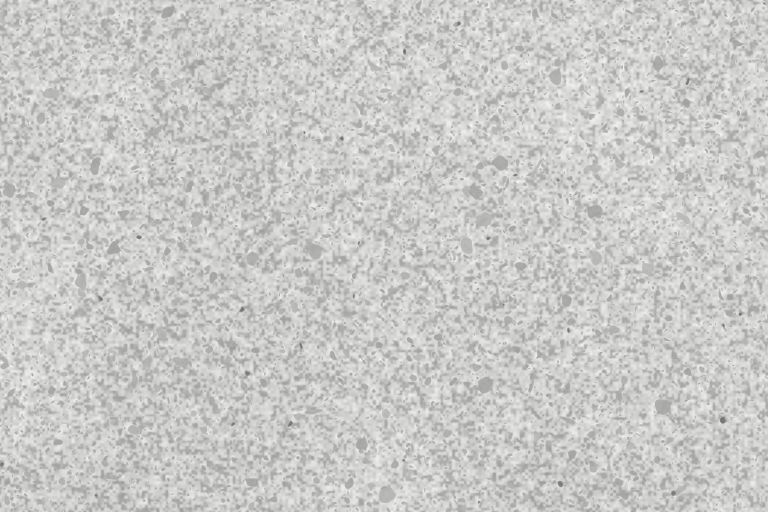
Reproduce this texture procedurally as a Shadertoy shader.

```glsl
const vec3 STONE_TINT = vec3(1.0, 1.0, 0.992);
const float BASE_TONE = 0.813;
const float CLOUD_CONTRAST = 0.075;
const float GRIT_CONTRAST = 0.25;
const float PIT_DEPTH = 0.065;
const float FLAKE_DARK = 0.62;
const float FLAKE_LIGHT = 0.73;
const float SPECK_TONE = 0.40;
const float PALE_TONE = 0.91;
const float RIM_GAIN = 0.045;
const float GRIT_FINE = 175.0;    // cells per canvas height
const float GRIT_COARSE = 88.0;
const float WARP_SCALE = 85.0;
const float WARP_AMOUNT = 0.008;

// Integer hash: four random values in 0..1 per cell and seed
vec4 hash4(vec2 cell, int seed) {
    uvec4 v = uvec4(ivec4(ivec2(cell), seed, seed * 7 + 3));
    v = v * 1664525u + 1013904223u;
    v.x += v.y * v.w; v.y += v.z * v.x; v.z += v.x * v.y; v.w += v.y * v.z;
    v ^= v >> 16u;
    v.x += v.y * v.w; v.y += v.z * v.x; v.z += v.x * v.y; v.w += v.y * v.z;
    return vec4(v >> 8u) / 16777216.0;
}

float valueNoise(vec2 p, int seed) {
    vec2 cell = floor(p), f = fract(p);
    f = f * f * (3.0 - 2.0 * f);
    float low = mix(hash4(cell, seed).x, hash4(cell + vec2(1, 0), seed).x, f.x);
    float high = mix(hash4(cell + vec2(0, 1), seed).x, hash4(cell + vec2(1, 1), seed).x, f.x);
    return mix(low, high, f.y);
}

float clouds(vec2 p) {
    float sum = 0.0, weight = 0.5;
    for (int i = 0; i < 4; i++) {
        sum += weight * (valueNoise(p, 20 + i) - 0.5);
        p = p * 2.1 + 3.7;
        weight *= 0.6;
    }
    return sum;
}

// Scattered tilted ellipses; returns coverage, tone pick and pale rim
vec3 flakes(vec2 p, float scale, float chance, vec2 sizeRange, float slimmest, int seed) {
    p *= scale;
    float edge = 0.8 * scale / iResolution.y;
    float rimWidth = 0.0035 * scale;
    vec3 result = vec3(0.0);
    for (int y = -1; y <= 1; y++)
    for (int x = -1; x <= 1; x++) {
        vec2 cell = floor(p) + vec2(x, y);
        vec4 place = hash4(cell, seed);
        vec4 shape = hash4(cell, seed + 1);
        if (place.z > chance) continue;
        float angle = 6.2832 * place.w;
        float c = cos(angle), s = sin(angle);
        vec2 q = mat2(c, -s, s, c) * (p - cell - place.xy);
        float radius = mix(sizeRange.x, sizeRange.y, shape.x * shape.x);
        vec2 axes = radius * vec2(1.0, mix(slimmest, 1.0, shape.y));
        float d = (length(q / axes) - 1.0) * axes.y;
        float cover = 1.0 - smoothstep(-edge, edge, d);
        float rim = smoothstep(-edge, edge, d) * (1.0 - smoothstep(0.0, rimWidth + edge, d));
        if (cover > result.x) result.xy = vec2(cover, shape.z);
        result.z = max(result.z, rim * shape.w);
    }
    return result;
}

float layFlakes(float tone, vec3 flake, float opacity) {
    tone += RIM_GAIN * flake.z * (1.0 - flake.x);
    return mix(tone, mix(FLAKE_DARK, FLAKE_LIGHT, flake.y), opacity * flake.x);
}

void mainImage(out vec4 fragColor, in vec2 fragCoord) {
    vec2 p = fragCoord / iResolution.y;
    vec2 warp = vec2(valueNoise(p * WARP_SCALE, 1), valueNoise(p * WARP_SCALE, 2)) - 0.5;
    vec2 rough = p + WARP_AMOUNT * warp;

    // Mottled cement with fine grit and pits
    float cloud = clouds(p * 2.6);
    float grit = mix(valueNoise(p * GRIT_FINE, 3), valueNoise(rough * GRIT_COARSE, 4), 0.4);
    float tone = BASE_TONE + CLOUD_CONTRAST * cloud + GRIT_CONTRAST * (grit - 0.5);
    tone -= PIT_DEPTH * (1.0 - smoothstep(0.22, 0.46, grit + 0.12 * cloud));

    // Stone flakes from small to large
    tone = layFlakes(tone, flakes(rough, 78.0, 0.42, vec2(0.16, 0.34), 0.5, 30), 0.85);
    tone = layFlakes(tone, flakes(rough, 36.0, 0.36, vec2(0.13, 0.32), 0.4, 40), 0.85);
    tone = layFlakes(tone, flakes(rough, 15.0, 0.32, vec2(0.10, 0.25), 0.3, 50), 0.85);

    // Rare dark specks and soft pale spots
    float speck = flakes(rough, 13.0, 0.16, vec2(0.03, 0.075), 0.6, 60).x;
    tone = mix(tone, SPECK_TONE, 0.8 * speck);
    vec3 pale = flakes(rough, 4.0, 0.12, vec2(0.03, 0.055), 0.7, 70);
    tone = mix(tone, PALE_TONE, 0.7 * pale.x);

    fragColor = vec4(clamp(tone, 0.0, 1.0) * STONE_TINT, 1.0);
}
```
